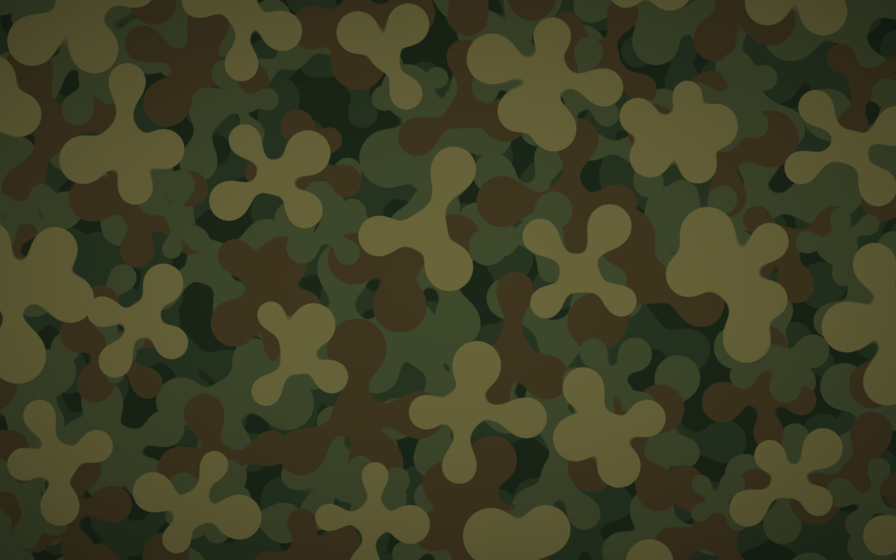
Reproduce this pattern procedurally as a Shadertoy shader.

```glsl
const float TAU = 6.2831853;

const vec3 DEEP_GREEN  = vec3(0.095, 0.140, 0.085);
const vec3 SHADE_GREEN = vec3(0.138, 0.190, 0.118);
const vec3 MOSS_GREEN  = vec3(0.225, 0.262, 0.157);
const vec3 EARTH_BROWN = vec3(0.230, 0.195, 0.112);
const vec3 DRY_KHAKI   = vec3(0.380, 0.364, 0.210);

float hash(vec2 p) {
    vec3 q = fract(vec3(p.xyx) * 0.1031);
    q += dot(q, q.yzx + 33.33);
    return fract((q.x + q.y) * q.z);
}

float smoothMin(float a, float b, float k) {
    float h = max(k - abs(a - b), 0.0) / k;
    return min(a, b) - h * h * k * 0.25;
}

mat2 rotation(float angle) {
    float c = cos(angle), s = sin(angle);
    return mat2(c, s, -s, c);
}

// Thin arm from the origin that ends in a round knob
float knobbedArm(vec2 p, vec2 tip, float armRadius, float knobRadius) {
    float t = clamp(dot(p, tip) / dot(tip, tip), 0.0, 1.0);
    float arm = length(p - tip * t) - armRadius;
    float knob = length(p - tip) - knobRadius;
    return smoothMin(arm, knob, 0.035);
}

// Three to five uneven arms melted into one body
float splat(vec2 p, vec2 seed) {
    float count = floor(3.6 + 2.2 * hash(seed + 1.7));
    float turn = hash(seed + 5.3);
    float d = length(p) - 0.024;
    for (float i = 0.0; i < count; i++) {
        vec2 armSeed = seed + vec2(17.3, 9.1) * (i + 1.0);
        float angle = TAU * (turn + (i + 0.5 * hash(armSeed)) / count);
        float reach = mix(0.072, 0.120, hash(armSeed + 3.1));
        float knob = mix(0.027, 0.051, hash(armSeed + 7.9));
        vec2 tip = reach * vec2(cos(angle), sin(angle));
        d = smoothMin(d, knobbedArm(p, tip, 0.015, knob), 0.032);
    }
    return d;
}

// Distance to splats scattered on a turned, staggered grid
float splatField(vec2 p, float cell, float size, float seed) {
    vec2 q = rotation(seed * 1.3) * p / cell + seed * 7.37;
    float d = 1.0;
    for (float y = -1.0; y <= 1.0; y++) {
        float row = floor(q.y) + y;
        float stagger = 0.5 * mod(row, 2.0);
        for (float x = -1.0; x <= 1.0; x++) {
            vec2 id = vec2(floor(q.x - stagger) + x, row);
            vec2 key = id + seed * 31.7;
            vec2 jitter = vec2(hash(key), hash(key + 41.9)) - 0.5;
            vec2 center = id + vec2(stagger, 0.0) + 0.5 + 0.22 * jitter;
            float scale = size * mix(0.72, 1.1, hash(key + 13.3));
            d = min(d, scale * splat((q - center) * cell / scale, key));
        }
    }
    return d;
}

vec3 paint(vec3 under, vec3 over, float d, float blur) {
    return mix(over, under, smoothstep(-blur, blur, d));
}

void mainImage(out vec4 fragColor, in vec2 fragCoord) {
    vec2 p = fragCoord / iResolution.y;
    float blur = 0.9 / iResolution.y;

    // Layers from back to front
    vec3 color = DEEP_GREEN;
    color = paint(color, SHADE_GREEN, splatField(p, 0.200, 1.00, 1.0), blur);
    color = paint(color, MOSS_GREEN, splatField(p, 0.220, 1.00, 2.0), blur);
    color = paint(color, EARTH_BROWN, splatField(p, 0.250, 1.00, 3.0), blur);
    color = paint(color, MOSS_GREEN, splatField(p, 0.270, 0.62, 4.0), blur);
    color = paint(color, DRY_KHAKI, splatField(p, 0.283, 1.00, 5.0), blur);

    // Darken toward the corners
    vec2 fromCenter = fragCoord / iResolution.xy - 0.5;
    color *= 1.08 - 0.75 * dot(fromCenter, fromCenter);

    fragColor = vec4(color, 1.0);
}
```
